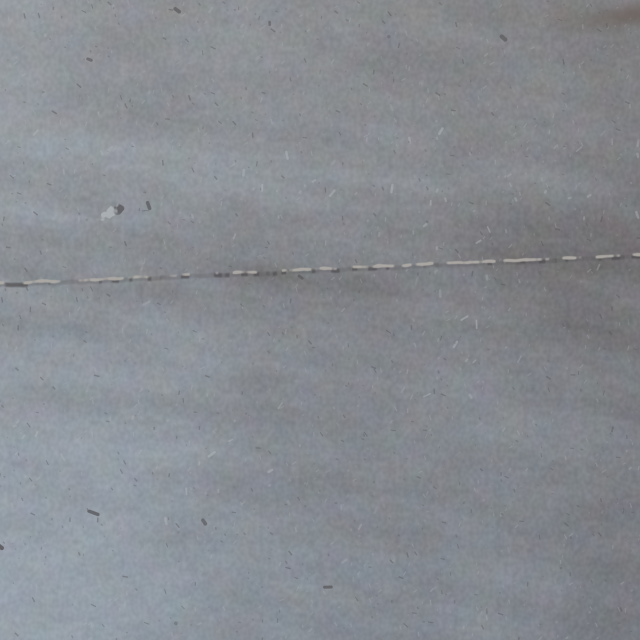
This texture is drawn by a Shadertoy shader. Its source:

```glsl
#define DARK_GREY vec3(0.435, 0.430, 0.440)
#define LIGHT_GREY vec3(0.583, 0.612, 0.642)
#define CREASE_COLOR vec3(0.690, 0.675, 0.655)
#define PIT_COLOR vec3(0.310, 0.300, 0.310)
#define FLECK_COLOR vec3(0.690, 0.710, 0.725)
#define CREASE_LEFT 0.557
#define CREASE_RIGHT 0.602
#define CREASE_HALF_WIDTH 0.0026
#define STREAK_SLOPE 0.13
#define STREAK_DEPTH 0.55
#define GRAIN 0.055
#define CHROMA 0.022

vec2 hash2(vec2 p) {
    vec3 h = fract(p.xyx * vec3(0.1031, 0.1030, 0.0973));
    h += dot(h, h.yzx + 33.33);
    return fract((h.xx + h.yz) * h.zy);
}

vec2 gradientAt(vec2 cell) {
    float angle = 6.2832 * hash2(cell).x;
    return vec2(cos(angle), sin(angle));
}

float gradientNoise(vec2 p) {
    vec2 i = floor(p), f = p - i;
    vec2 u = f * f * f * (f * (f * 6.0 - 15.0) + 10.0);
    vec2 e = vec2(1.0, 0.0);
    float low = mix(dot(gradientAt(i), f), dot(gradientAt(i + e.xy), f - e.xy), u.x);
    float high = mix(dot(gradientAt(i + e.yx), f - e.yx), dot(gradientAt(i + 1.0), f - 1.0), u.x);
    return mix(low, high, u.y);
}

float fbm(vec2 p) {
    float sum = 0.0, amplitude = 0.6;
    for (int i = 0; i < 4; i++) {
        sum += amplitude * gradientNoise(p);
        p = mat2(1.6, 1.2, -1.2, 1.6) * p + 17.3;
        amplitude *= 0.5;
    }
    return sum;
}

// Short scattered strokes, leaning around a common direction
float flecks(vec2 uv, float cells, float density, float lean, float seed) {
    vec2 p = uv * cells, base = floor(p);
    float coverage = 0.0, blur = cells / iResolution.y;
    for (int y = -1; y <= 1; y++)
    for (int x = -1; x <= 1; x++) {
        vec2 cell = base + vec2(x, y);
        vec2 place = hash2(cell + seed), kind = hash2(cell + seed + 51.7);
        if (kind.x > density) continue;
        float angle = lean + 1.8 * (place.y - 0.5);
        vec2 axis = vec2(cos(angle), sin(angle));
        vec2 d = p - cell - place;
        float along = max(abs(dot(d, axis)) - 0.25 * kind.y * kind.y, 0.0);
        float dist = length(vec2(along, dot(d, vec2(-axis.y, axis.x))));
        float radius = 0.04 + 0.04 * place.x;
        float stroke = 1.0 - smoothstep(radius - blur * 0.6, radius + blur * 0.8, dist);
        coverage = max(coverage, stroke * (0.35 + 0.65 * kind.y));
    }
    return coverage;
}

void mainImage(out vec4 fragColor, in vec2 fragCoord) {
    vec2 uv = fragCoord / iResolution.xy;
    float px = 1.0 / iResolution.y;
    float offset = uv.y - mix(CREASE_LEFT, CREASE_RIGHT, uv.x);

    // Broad light falling off to the right, with smudged streaks by the crease
    vec2 sheared = vec2(uv.x, uv.y + STREAK_SLOPE * uv.x);
    float nearCrease = exp(-offset * offset * 28.0);
    float tone = 0.99 - 0.62 * uv.x - 0.23 * exp(-offset * offset * 90.0);
    tone += 0.40 * fbm(uv * vec2(2.6, 3.4) + 4.1);
    tone += STREAK_DEPTH * mix(0.35, 1.0, nearCrease) * fbm(sheared * vec2(2.3, 15.0) + 8.6);
    tone += 0.22 * fbm(sheared * vec2(9.0, 22.0) + 31.0);
    vec3 color = mix(DARK_GREY, LIGHT_GREY, clamp(tone, -0.1, 1.12));
    color += vec3(0.016, 0.0, -0.018) * (uv.y - 0.45);

    // Faint colour blotches and fine grain
    color += CHROMA * vec3(gradientNoise(uv * 24.0), 0.6 * gradientNoise(uv * 27.0 + 40.0),
                           gradientNoise(uv * 22.0 + 80.0));
    color += GRAIN * (0.6 * gradientNoise(uv * vec2(165.0, 140.0))
                    + 0.5 * gradientNoise(uv * 75.0 + 9.0));

    // Brown shade in the upper right corner
    vec2 corner = (uv - vec2(1.0, 0.977 + 0.12 * (uv.x - 1.0))) / vec2(0.10, 0.018);
    color = mix(color, vec3(0.40, 0.36, 0.33), 0.65 * exp(-dot(corner, corner)));

    // Light scratches and dark pits
    float patches = smoothstep(-0.25, 0.35, gradientNoise(uv * 5.0 + 60.0));
    color = mix(color, FLECK_COLOR, 0.55 * patches * flecks(uv, 42.0, 0.24, 1.2, 3.0));
    color = mix(color, FLECK_COLOR, 0.32 * flecks(uv, 80.0, 0.22, 1.3, 120.0));
    color = mix(color, PIT_COLOR, 0.38 * flecks(uv, 70.0, 0.16, 2.2, 240.0));
    color = mix(color, PIT_COLOR, 0.75 * flecks(uv, 24.0, 0.025, 2.3, 360.0));

    // Chipped spot with its shadow
    vec2 chip = uv - vec2(0.170, 0.666);
    chip = mat2(0.85, -0.53, 0.53, 0.85) * chip;
    float ragged = 0.007 * gradientNoise(uv * 130.0);
    float chipDist = length(chip * vec2(0.45, 1.0)) - 0.006 + ragged;
    float shadowDist = length((chip - vec2(0.016, -0.002)) * vec2(0.5, 1.0)) - 0.005 - ragged;
    color = mix(color, PIT_COLOR, 0.65 * (1.0 - smoothstep(-px, 1.5 * px, shadowDist)));
    color = mix(color, FLECK_COLOR, 0.80 * (1.0 - smoothstep(-px, 1.5 * px, chipDist)));

    // Worn crease: broken pale dashes above small dark nicks
    float wobble = offset + 0.0022 * gradientNoise(vec2(uv.x * 45.0, 2.5));
    float wear = gradientNoise(vec2(uv.x * 42.0, 7.4)) + 0.5 * gradientNoise(vec2(uv.x * 110.0, 3.6));
    float dash = smoothstep(-0.22, 0.08, wear);
    float halfWidth = CREASE_HALF_WIDTH * (0.75 + 0.7 * wear);
    float nick = smoothstep(0.05, 0.3, gradientNoise(vec2(uv.x * 75.0, 19.3)));
    float line = 1.0 - smoothstep(halfWidth - px, halfWidth + px, abs(wobble));
    float under = 1.0 - smoothstep(0.001, 0.004 + px, abs(wobble + 0.003));
    color = mix(color, PIT_COLOR, under * (0.22 + 0.5 * nick));
    color = mix(color, CREASE_COLOR, line * dash * 0.88);

    fragColor = vec4(clamp(color, 0.0, 1.0), 1.0);
}
```
